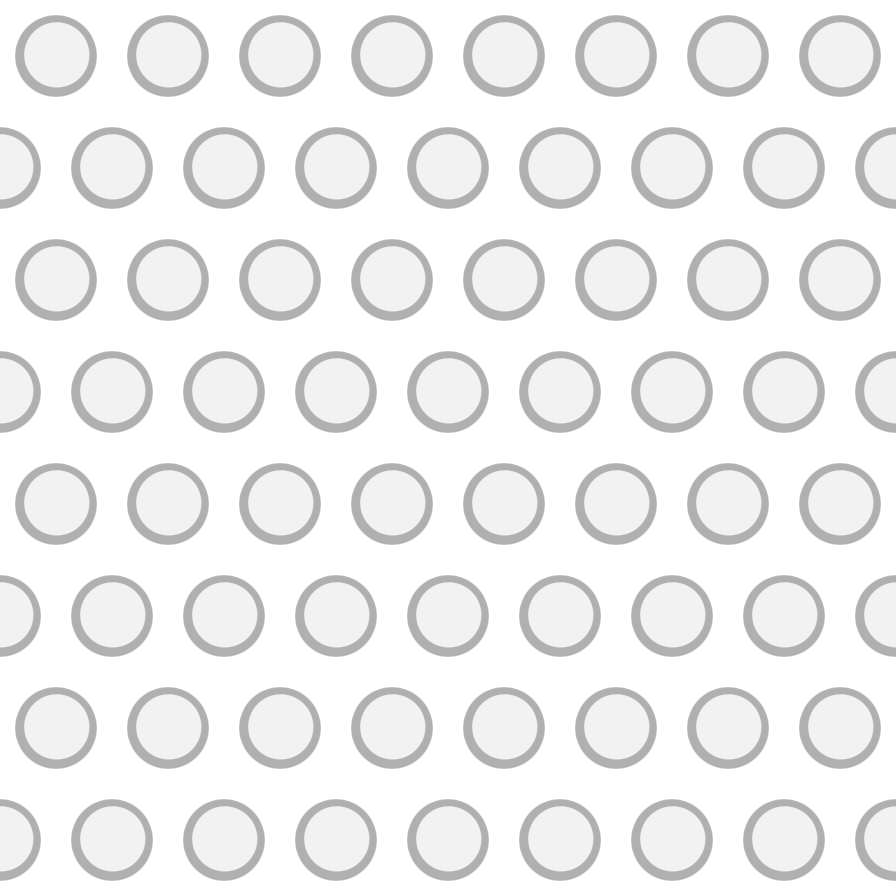
Reproduce this pattern procedurally as a WebGL 1 fragment shader.

```glsl
precision highp float;
// Staggered rows of pale grey discs with uneven grey rims on white, 8 by 8.

uniform vec2 u_resolution;

// Coverage of a disc, softened over about one pixel.
float disc(vec2 p, float radius, float pixel) {
  return 1.0 - smoothstep(-0.75 * pixel, 0.75 * pixel, length(p) - radius);
}

void main() {
  const float repeats = 8.0;
  vec2 grid = gl_FragCoord.xy / u_resolution * repeats;
  float pixel = repeats / min(u_resolution.x, u_resolution.y);

  // Even rows shift by half a cell, so their discs wrap at the sides.
  float evenRow = 1.0 - mod(floor(grid.y), 2.0);
  grid.x += 0.5 * evenRow;
  vec2 p = fract(grid) - 0.5;

  // The fill sits up and right, so the rim is thicker at lower left.
  float rim = disc(p, 0.364, pixel);
  float fill = disc(p - vec2(0.007, 0.010), 0.291, pixel);

  vec3 color = mix(vec3(1.0), vec3(0.69), rim);
  color = mix(color, vec3(0.95), fill);
  gl_FragColor = vec4(color, 1.0);
}
```
